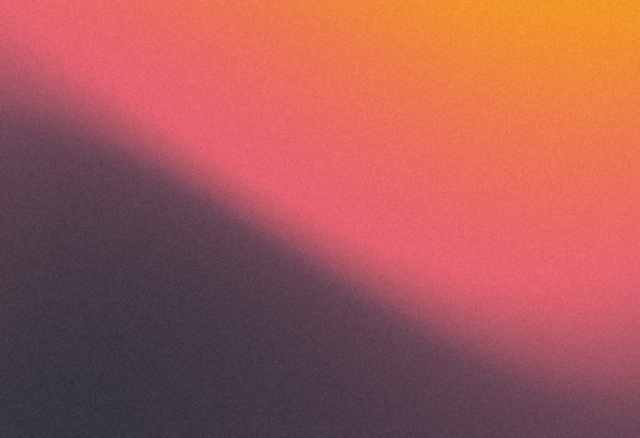
Write a Shadertoy shader that draws this background.

```glsl
// A soft diagonal dusk gradient: amber and coral light above a plum shadow, with fine grain.

#define PINK   vec3(0.905, 0.385, 0.440)
#define CORAL  vec3(0.925, 0.430, 0.365)
#define AMBER  vec3(0.950, 0.585, 0.155)
#define PLUM   vec3(0.460, 0.290, 0.360)
#define NIGHT  vec3(0.275, 0.218, 0.272)
#define SLATE  vec3(0.200, 0.204, 0.235)
#define SHADOW_FADE  0.45
#define GRAIN_ROWS   350.0
#define GRAIN_AMOUNT 0.055

// Sine-free hash of a grid cell, in 0..1
float hash(vec2 cell) {
    vec3 p = fract(cell.xyx * 0.1031);
    p += dot(p, p.yzx + 33.33);
    return fract((p.x + p.y) * p.z);
}

// Hash values blended between cell centres
float grain(vec2 p) {
    vec2 cell = floor(p);
    vec2 f = smoothstep(0.0, 1.0, fract(p));
    float low = mix(hash(cell), hash(cell + vec2(1.0, 0.0)), f.x);
    float high = mix(hash(cell + vec2(0.0, 1.0)), hash(cell + 1.0), f.x);
    return mix(low, high, f.y);
}

// Height of the shadow's edge, a cubic falling from left to right
float edgeHeight(float x) {
    return 0.852 - x * (0.584 + x * (0.905 - 0.857 * x));
}

// Softness of the edge: tight left of centre, wide at the sides
float edgeWidth(float x) {
    float offset = x - 0.38;
    return 0.065 + 0.27 * offset * offset + 0.035 * exp(-10.0 * x);
}

void mainImage(out vec4 fragColor, in vec2 fragCoord) {
    vec2 uv = fragCoord / iResolution.xy;
    float height = uv.y - edgeHeight(uv.x);
    float depth = -height / edgeWidth(uv.x);

    // Warm light, from pink at the edge to amber in the top right corner
    vec3 color = mix(PINK, CORAL, smoothstep(0.08, 0.42, height));
    color = mix(color, AMBER, smoothstep(0.28, 0.86, height) * 1.05);

    // Shadow, plum near the edge and darkest in the lower left corner
    float corner = 1.0 - smoothstep(0.0, 0.75, length(uv * vec2(1.15, 0.9)));
    vec3 dark = mix(NIGHT, SLATE, corner);
    color = mix(color, PLUM, smoothstep(-1.25, 1.5, depth));
    color = mix(color, dark, 1.0 - exp(-SHADOW_FADE * max(depth - 0.5, 0.0)));

    // Film grain on a grid tied to the canvas height
    vec2 grainPoint = fragCoord / iResolution.y * GRAIN_ROWS - 0.5;
    color += GRAIN_AMOUNT * (grain(grainPoint) - 0.5);

    fragColor = vec4(clamp(color, 0.0, 1.0), 1.0);
}
```
